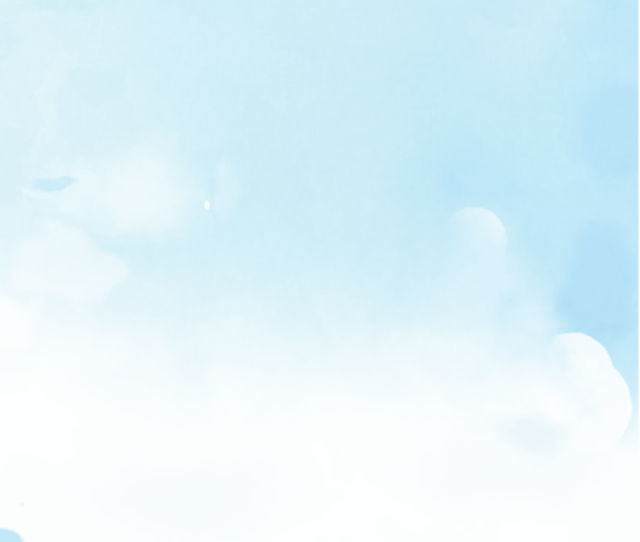
A Shadertoy shader for this texture:

```glsl
#define SKY_LEFT vec3(0.862, 0.950, 0.976)
#define SKY_MID vec3(0.806, 0.932, 0.967)
#define SKY_RIGHT vec3(0.752, 0.908, 0.970)
#define DEEP_BLUE vec3(0.680, 0.872, 0.962)
#define CLOUD_WHITE vec3(0.990, 0.996, 0.997)
#define CLOUD_SHADE vec3(0.880, 0.948, 0.968)
#define WASH_STRENGTH 0.030
#define GRAIN_STRENGTH 0.008
#define EDGE_WARP 0.022

float hash(vec2 p) {
    vec3 q = fract(vec3(p.xyx) * 0.1031);
    q += dot(q, q.yzx + 33.33);
    return fract((q.x + q.y) * q.z);
}

float noise(vec2 p) {
    vec2 i = floor(p), f = fract(p);
    f = f * f * (3.0 - 2.0 * f);
    return mix(mix(hash(i), hash(i + vec2(1, 0)), f.x),
               mix(hash(i + vec2(0, 1)), hash(i + vec2(1, 1)), f.x), f.y);
}

float fbm(vec2 p) {
    float sum = 0.0, amp = 0.5;
    for (int i = 0; i < 5; i++) {
        sum += amp * noise(p);
        p = mat2(1.6, 1.2, -1.2, 1.6) * p + 7.3;
        amp *= 0.5;
    }
    return sum;
}

// Elliptical dab: softness is a fraction of the radius
float dab(vec2 p, vec2 centre, vec2 radius, float softness) {
    float d = length((p - centre) / radius);
    return 1.0 - smoothstep(1.0 - softness, 1.0 + softness, d);
}

// Overlapping thin washes with crisp drying edges, centred on zero
float dryingMarks(vec2 p) {
    float sum = 0.0;
    for (int i = 0; i < 3; i++) {
        float k = float(i);
        float wash = fbm(p * (4.0 + 2.0 * k) + 17.0 * k);
        sum += smoothstep(0.49, 0.515, wash) - 0.5;
    }
    return sum / 3.0;
}

vec3 skyWash(vec2 q) {
    vec3 col = mix(SKY_LEFT, SKY_MID, smoothstep(0.05, 0.60, q.x));
    col = mix(col, SKY_RIGHT, smoothstep(0.55, 1.05, q.x));

    // Pale and deep pools of pigment
    col = mix(col, SKY_MID, 0.60 * dab(q, vec2(0.13, 1.0), vec2(0.08, 0.025), 0.4));
    col = mix(col, SKY_MID, 0.50 * dab(q, vec2(0.26, 0.55), vec2(0.14, 0.05), 0.7));
    col = mix(col, SKY_LEFT, 0.35 * dab(q, vec2(0.97, 0.94), vec2(0.10, 0.12), 0.8));
    col = mix(col, DEEP_BLUE, 0.28 * dab(q, vec2(0.83, 0.67), vec2(0.09, 0.08), 0.9));
    col = mix(col, DEEP_BLUE, 0.25 * dab(q, vec2(0.825, 0.665), vec2(0.018, 0.03), 0.5));
    col = mix(col, DEEP_BLUE, 0.40 * dab(q, vec2(1.14, 0.75), vec2(0.07, 0.10), 0.35));
    col = mix(col, DEEP_BLUE, 0.70 * dab(q, vec2(1.10, 0.46), vec2(0.062, 0.11), 0.35));
    col = mix(col, DEEP_BLUE, 0.22 * dab(q, vec2(1.16, 0.96), vec2(0.10, 0.07), 0.5));
    return col;
}

// Broad mist filling the lower half
float mist(vec2 p, float rough) {
    float right = smoothstep(0.98, 1.08, p.x);
    float height = 0.39 + 0.07 * (1.0 - smoothstep(0.0, 0.35, p.x)) - 0.12 * right;
    float spread = mix(0.215, 0.12, right);
    return 1.0 - smoothstep(height - spread, height + spread, p.y + 0.10 * rough);
}

void mainImage(out vec4 fragColor, in vec2 fragCoord) {
    vec2 p = fragCoord / iResolution.y;
    float pixel = 1.0 / iResolution.y;
    vec2 rough = vec2(fbm(p * 14.0), fbm(p * 14.0 + 31.7)) - 0.48;
    vec2 q = p + 3.5 * EDGE_WARP * rough;
    vec2 crisp = p + 0.6 * EDGE_WARP * rough;

    vec3 col = skyWash(q);
    col = mix(col, CLOUD_WHITE, mist(p, rough.x));

    // Soft clouds on the left
    float soft = 0.55 * dab(q, vec2(0.265, 0.645), vec2(0.075, 0.070), 0.85);
    soft = max(soft, 0.32 * dab(q, vec2(0.20, 0.63), vec2(0.13, 0.065), 0.5));
    soft = max(soft, 0.45 * dab(q, vec2(0.11, 0.51), vec2(0.085, 0.065), 0.3));
    soft = max(soft, 0.42 * dab(q, vec2(0.19, 0.50), vec2(0.05, 0.035), 0.3));
    soft = max(soft, 0.85 * dab(q, vec2(0.005, 0.415), vec2(0.06, 0.045), 0.3));
    soft = max(soft, 0.35 * dab(q, vec2(0.06, 0.635), vec2(0.035, 0.009), 0.5));
    vec2 lean = q + vec2(0.25 * (0.65 - p.y), 0.0);
    soft = max(soft, 0.20 * dab(lean, vec2(0.418, 0.65), vec2(0.022, 0.055), 0.4));
    col = mix(col, CLOUD_WHITE, soft);
    col = mix(col, SKY_RIGHT, 0.60 * dab(q, vec2(0.10, 0.66), vec2(0.046, 0.016), 0.25));

    // Small puff with a sharp upper right rim
    vec2 puff = crisp - vec2(0.873, 0.548);
    float rim = dab(puff, vec2(0.0), vec2(0.060, 0.068), 0.05);
    rim *= smoothstep(-0.05, 0.07, puff.x + 0.6 * puff.y);
    col = mix(col, CLOUD_WHITE, 0.52 * rim * smoothstep(-0.07, 0.05, puff.y));
    col = mix(col, CLOUD_WHITE, 0.25 * dab(q, vec2(0.88, 0.49), vec2(0.06, 0.09), 0.8));

    // Billowing cloud at the right edge
    float billow = max(dab(crisp, vec2(1.058, 0.302), vec2(0.078, 0.084), 0.035),
                       dab(crisp, vec2(1.090, 0.250), vec2(0.079, 0.088), 0.035));
    billow *= smoothstep(0.97, 1.07, p.x + 0.2 * rough.y);
    col = mix(col, CLOUD_WHITE, billow * (0.82 + 0.25 * rough.x));
    col = mix(col, CLOUD_WHITE, 0.35 * dab(q, vec2(1.08, 0.31), vec2(0.035, 0.035), 0.3));

    // Faint shadows within the white
    col = mix(col, CLOUD_SHADE, 0.55 * dab(q, vec2(0.99, 0.20), vec2(0.055, 0.04), 0.6));
    col = mix(col, CLOUD_SHADE, 0.18 * dab(q, vec2(0.95, 0.14), vec2(0.16, 0.06), 0.8));
    col = mix(col, CLOUD_SHADE, 0.18 * dab(q, vec2(0.36, 0.08), vec2(0.15, 0.06), 0.8));

    // Drying marks and woven paper grain fade inside the white
    float pigment = 1.0 - smoothstep(0.86, 1.0, col.r);
    float sides = 0.45 + 0.55 * smoothstep(0.15, 0.55, abs(p.x - 0.55));
    col += WASH_STRENGTH * dryingMarks(p) * sides * vec3(1.0, 0.45, 0.2) * (0.12 + pigment);
    float grain = noise(p * vec2(90.0, 190.0)) + noise(p * vec2(210.0, 80.0)) - 1.0;
    col += GRAIN_STRENGTH * grain * pigment * vec3(1.0, 0.6, 0.5);

    // Corner dab, specks and paper margin
    col = mix(col, SKY_RIGHT, 0.95 * dab(crisp, vec2(0.0), vec2(0.045, 0.025), 0.15));
    col = mix(col, CLOUD_WHITE, 0.9 * dab(p, vec2(0.382, 0.621), vec2(0.005, 0.008), 0.35));
    col = mix(col, CLOUD_SHADE, 0.5 * dab(p, vec2(0.041, 0.069), vec2(0.004), 0.4));
    float margin = iResolution.x / iResolution.y - 0.003;
    col = mix(col, CLOUD_WHITE, smoothstep(margin - pixel, margin + pixel, p.x));
    fragColor = vec4(clamp(col, 0.0, 1.0), 1.0);
}
```
